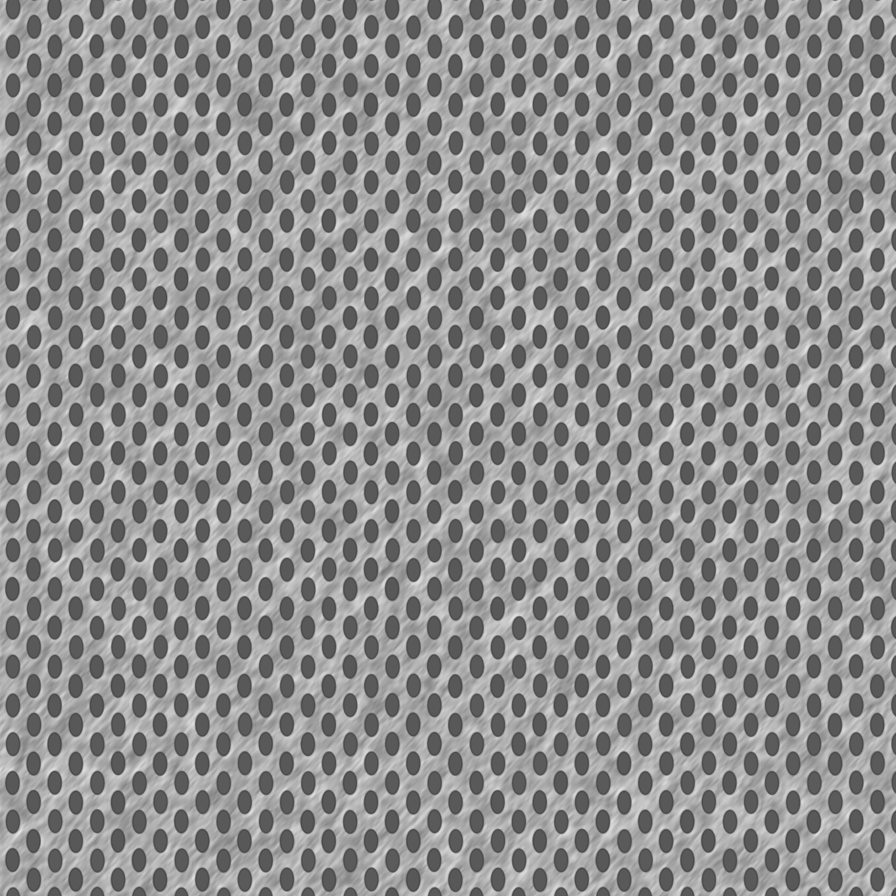
Reproduce this pattern procedurally as a Shadertoy shader.

```glsl
// Staggered dark oval perforations in a sheet of diagonally brushed grey metal.

const vec2 GRID = vec2(42.49, 23.12);          // columns across, holes down
const vec2 GRID_SHIFT = vec2(1.105, -0.08);    // offset of the first hole, in cells
const vec2 HOLE_RADIUS = vec2(0.0081, 0.0134); // half width, half height

float hash21(vec2 p) {
    vec3 q = fract(vec3(p.xyx) * 0.1031);
    q += dot(q, q.yzx + 33.33);
    return fract((q.x + q.y) * q.z);
}

float valueNoise(vec2 p) {
    vec2 cell = floor(p);
    vec2 f = fract(p);
    f = f * f * (3.0 - 2.0 * f);
    float low = mix(hash21(cell), hash21(cell + vec2(1.0, 0.0)), f.x);
    float high = mix(hash21(cell + vec2(0.0, 1.0)), hash21(cell + 1.0), f.x);
    return mix(low, high, f.y);
}

// Approximate signed distance to an axis-aligned ellipse.
float ellipseDistance(vec2 p, vec2 radius) {
    float k = length(p / radius);
    float slope = length(p / (radius * radius));
    return k * (k - 1.0) / max(slope, 1e-3);
}

// Offset from the nearest hole centre in its column; cellId receives its index.
vec2 holeOffset(vec2 uv, out vec2 cellId) {
    vec2 g = uv * GRID - GRID_SHIFT;
    float column = floor(g.x);
    g.y -= 0.5 * mod(column, 2.0);
    cellId = vec2(column, floor(g.y));
    return (fract(g) - 0.5) / GRID;
}

// Brushed grain: broad smudges, long strokes and fine scratches.
float metalShade(vec2 uv, float angle) {
    vec2 along = vec2(cos(angle), sin(angle));
    vec2 q = vec2(dot(uv, along), dot(uv, vec2(-along.y, along.x))) + 3.0;
    float smudge = valueNoise(q * vec2(55.0, 95.0)) - 0.5;
    float stroke = valueNoise(q * vec2(70.0, 230.0) + 17.0) - 0.5;
    float scratch = valueNoise(q * vec2(130.0, 430.0) + 41.0) - 0.5;
    return 0.668 + 0.14 * smudge + 0.16 * stroke + 0.12 * scratch;
}

void mainImage(out vec4 fragColor, in vec2 fragCoord) {
    vec2 uv = fragCoord / iResolution.y;
    float soft = max(0.8 / iResolution.y, 0.0011);

    // Locate the hole, with a trace of punching error
    vec2 cellId;
    vec2 p = holeOffset(uv, cellId);
    float variation = hash21(cellId + 100.0) - 0.5;
    float jitter = hash21(cellId + 260.0) - 0.5;
    p -= vec2(variation, jitter) * 0.0008;
    float d = ellipseDistance(p, HOLE_RADIUS);

    // Metal, with a glint hugging the lower right and upper left of each rim
    float metal = metalShade(uv, 0.85);
    vec2 facing = normalize(p / HOLE_RADIUS + 1e-4);
    float diagonal = abs(dot(facing, vec2(0.7071, -0.7071)));
    float glint = exp(-pow((d - 0.0022) / 0.0016, 2.0));
    metal += 0.07 * glint * diagonal * diagonal;

    // Hole, darker towards its wall
    float rim = smoothstep(-0.0027, -0.0008, d);
    float hole = mix(0.35, 0.29, rim) + 0.012 * variation;

    float shade = mix(hole, metal, smoothstep(-soft, soft, d));
    fragColor = vec4(vec3(clamp(shade, 0.0, 1.0)), 1.0);
}
```
